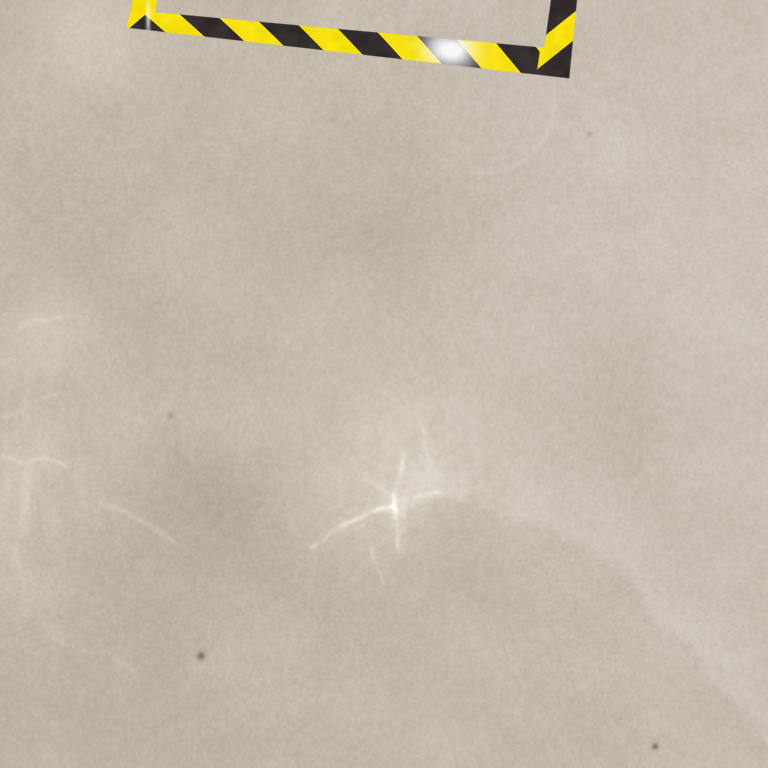
A Shadertoy shader for this texture:

```glsl
#define CONCRETE vec3(0.768, 0.726, 0.664)
#define TAPE_YELLOW vec3(0.97, 0.88, 0.06)
#define TAPE_BLACK vec3(0.20, 0.175, 0.18)
#define STRIPE_PERIOD 0.103
#define STRIPE_SLANT 0.032
#define MOTTLE 0.065
#define GRAIN 0.035
#define SCRATCH_WIDTH 0.0035

vec3 hash3(vec2 p) {
    vec3 q = fract(p.xyx * vec3(0.1031, 0.1030, 0.0973));
    q += dot(q, q.yxz + 33.33);
    return fract((q.xxy + q.yzz) * q.zyx);
}

// Smooth cellular noise: weighted blend of random cell values
float cellNoise(vec2 p) {
    vec2 cell = floor(p), f = p - cell;
    float sum = 0.0, total = 0.0;
    for (int j = -1; j <= 1; j++)
    for (int i = -1; i <= 1; i++) {
        vec2 o = vec2(i, j);
        vec3 h = hash3(cell + o + 57.0);
        vec2 d = o + 0.2 + 0.6 * h.xy - f;
        float w = exp(-4.5 * dot(d, d));
        sum += w * h.z;
        total += w;
    }
    return sum / total - 0.5;
}

float layeredNoise(vec2 p) {
    float sum = 0.0, amp = 0.5;
    for (int i = 0; i < 5; i++) {
        sum += amp * cellNoise(p);
        p = mat2(1.6, 1.2, -1.2, 1.6) * p + 7.3;
        amp *= 0.6;
    }
    return sum;
}

float segmentDist(vec2 p, vec2 a, vec2 b) {
    vec2 ab = b - a;
    return length(p - a - ab * clamp(dot(p - a, ab) / dot(ab, ab), 0.0, 1.0));
}

float glow(vec2 p, vec2 center, vec2 radius) {
    vec2 d = (p - center) / radius;
    return exp(-dot(d, d));
}

float cover(float d, float px) { return smoothstep(-px, px, d); }

// Broad stains: center, radius, brightness
float stains(vec2 p) {
    const vec4 STAINS[12] = vec4[12](
        vec4(0.07, 0.58, 0.07, 0.045), vec4(0.03, 0.38, 0.11, 0.05),
        vec4(0.12, 0.95, 0.07, 0.055), vec4(0.50, 0.40, 0.11, 0.05),
        vec4(0.28, 0.33, 0.10, -0.04), vec4(0.33, 0.54, 0.04, -0.025),
        vec4(0.42, 0.70, 0.18, -0.018), vec4(0.60, 0.27, 0.10, -0.035),
        vec4(0.85, 0.46, 0.10, -0.025), vec4(0.20, 0.10, 0.25, -0.018),
        vec4(0.95, 0.75, 0.30, 0.025), vec4(0.10, 0.72, 0.10, -0.018));
    float sum = 0.0;
    for (int i = 0; i < 12; i++)
        sum += STAINS[i].w * glow(p, STAINS[i].xy, vec2(STAINS[i].z));
    return sum;
}

// Pale scratches, stored as segment ends
float scratches(vec2 p) {
    const vec4 LINES[12] = vec4[12](
        vec4(0.404, 0.290, 0.520, 0.338), vec4(0.520, 0.338, 0.527, 0.41),
        vec4(0.518, 0.360, 0.526, 0.297), vec4(0.52, 0.345, 0.575, 0.36),
        vec4(0.478, 0.375, 0.52, 0.35), vec4(0.0, 0.463, 0.065, 0.49),
        vec4(0.13, 0.35, 0.235, 0.295), vec4(0.0, 0.408, 0.08, 0.394),
        vec4(0.49, 0.285, 0.497, 0.24), vec4(0.553, 0.44, 0.56, 0.39),
        vec4(0.06, 0.182, 0.17, 0.135), vec4(0.03, 0.57, 0.09, 0.60));
    float sum = 0.0;
    for (int i = 0; i < 12; i++) {
        float d = segmentDist(p, LINES[i].xy, LINES[i].zw) / SCRATCH_WIDTH;
        float strength = i < 4 ? 0.085 : 0.04;
        sum += strength * (exp(-d * d) + 0.3 * exp(-d * 0.4));
    }
    return sum;
}

vec3 concrete(vec2 p) {
    float n = layeredNoise(p * vec2(7.0, 8.0));
    vec2 q = p + 0.025 * vec2(n, cellNoise(p * 23.0));
    float light = stains(q) + MOTTLE * n + 0.018 * (p.x - 0.5);
    light += scratches(q) * (0.75 + cellNoise(p * 70.0));
    // Curved pale sweep
    float bend = max(q.x - 0.56, 0.0);
    float above = q.y - 0.357 + 1.75 * bend * bend;
    light += 0.05 * smoothstep(0.5, 0.62, q.x) * smoothstep(-0.018, 0.02, above) * exp(-max(above, 0.0) / 0.08);
    // Vertical worn streaks
    float worn = glow(p, vec2(0.54, 0.37), vec2(0.10, 0.09)) + glow(p, vec2(0.03, 0.35), vec2(0.07, 0.13));
    light += 0.10 * worn * max(cellNoise(p * vec2(75.0, 20.0)), 0.0);
    // Faint ring mark
    vec2 r = p - vec2(0.628, 0.868);
    float ring = (length(r) - 0.094) / 0.003;
    light += 0.03 * exp(-ring * ring) * smoothstep(-0.04, 0.03, r.x) * smoothstep(0.03, -0.02, r.y);
    light += GRAIN * (cellNoise(p * 290.0) + 0.5 * cellNoise(p * 130.0));
    // Dark specks
    const vec3 SPECKS[4] = vec3[4](vec3(0.262, 0.146, 0.005), vec3(0.853, 0.028, 0.004),
        vec3(0.768, 0.826, 0.004), vec3(0.222, 0.459, 0.005));
    for (int i = 0; i < 4; i++)
        light -= (i < 2 ? 0.28 : 0.10) * glow(p, SPECKS[i].xy, vec2(SPECKS[i].z));
    vec3 tint = vec3(0.0, 0.004, 0.014) * smoothstep(0.3, 1.0, p.x + 0.4 * p.y);
    return CONCRETE + tint + light * vec3(0.95, 1.0, 1.06);
}

void mainImage(out vec4 fragColor, in vec2 fragCoord) {
    vec2 p = fragCoord / iResolution.xy;
    float px = 0.9 / min(iResolution.x, iResolution.y);
    vec3 color = concrete(p);

    // Tape frame: outer shape minus inner opening
    float lower = 0.964 - 0.1146 * (p.x - 0.165);
    float upper = 0.984 - 0.091 * (p.x - 0.202);
    float innerRight = 0.7175 + 0.145 * (p.y - 1.0);
    float outer = min(p.y - lower, min(p.x - 0.173 - 0.22 * (p.y - 1.0), 0.7513 + 0.1 * (p.y - 1.0) - p.x));
    float inner = min(p.y - upper, min(p.x - 0.204 - 0.12 * (p.y - 1.0), innerRight - p.x));
    float tape = cover(outer, px) * (1.0 - cover(inner, px));

    // Diagonal stripes, with mitred corners
    float across = (p.y - lower) / (upper - lower);
    float phase = (p.x + STRIPE_SLANT * (across - 0.5) - 0.276) / STRIPE_PERIOD;
    float yellow = cover((abs(fract(phase + 0.5) - 0.5) - 0.25) * STRIPE_PERIOD, px);
    yellow = mix(yellow, 1.0, cover(p.y - 0.85 * p.x - 0.82, px) * step(p.x, 0.21));
    float slope = p.y - 0.8 * p.x;
    float corner = cover(slope - 0.35, px) * cover(0.386 - slope, px);
    yellow = mix(yellow, corner, cover(p.x - innerRight + 0.005, px));
    vec3 tapeColor = mix(TAPE_BLACK, TAPE_YELLOW, yellow) + 0.05 * cellNoise(p * 90.0);

    // Lamp reflections on the tape
    float shine = glow(p, vec2(0.594, 0.934), vec2(0.027, 0.025)) + 0.5 * glow(p, vec2(0.565, 0.94), vec2(0.02, 0.03));
    shine += 0.7 * glow(p, vec2(0.193, 0.975), vec2(0.003, 0.025));
    tapeColor = mix(tapeColor, vec3(0.97, 0.97, 0.98), min(shine, 1.0));
    fragColor = vec4(mix(color, tapeColor, tape), 1.0);
}
```
